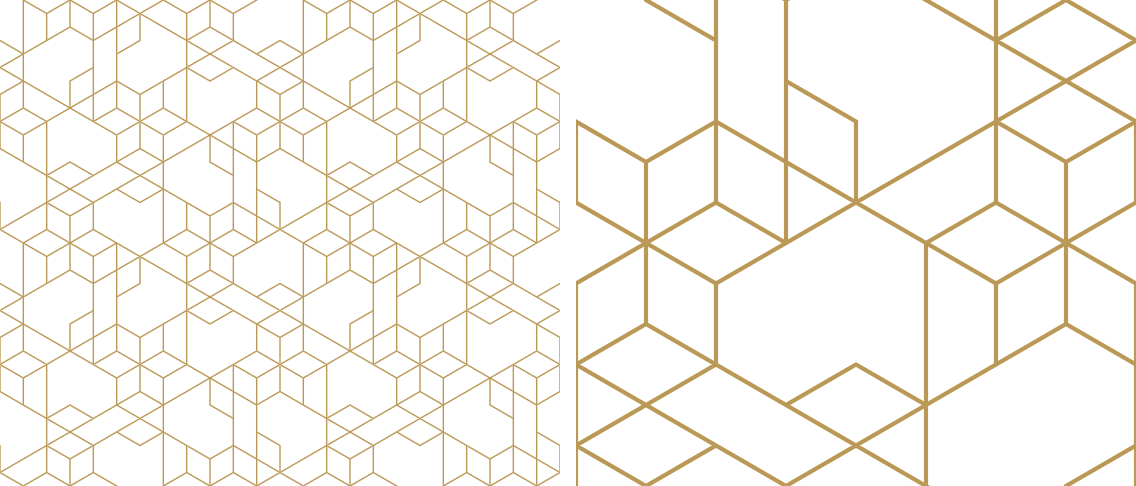
Left, the full canvas; right, a detail of the centre.
This pattern is drawn by a Shadertoy shader. Its source:

```glsl
const vec2 GRID = vec2(0.8660254, 0.5); // triangular lattice step, edge length 1

float segmentDistance(vec2 p, vec2 start, vec2 end) {
    vec2 along = end - start;
    vec2 offset = p - start;
    return length(offset - along * clamp(dot(offset, along) / dot(along, along), 0.0, 1.0));
}

// Strut: lattice start in xy, number of edges in z
float strutDistance(vec2 p, vec3 strut, vec2 direction) {
    vec2 start = strut.xy * GRID;
    return segmentDistance(p, start, start + strut.z * direction);
}

// Six rhombi around a hub
float starDistance(vec2 p) {
    float d = 1e3;
    for (int k = 0; k < 6; k++) {
        float angle = float(k) * 1.0471976;
        vec2 spoke = vec2(sin(angle), cos(angle));
        vec2 next = vec2(sin(angle + 1.0471976), cos(angle + 1.0471976));
        d = min(d, segmentDistance(p, vec2(0.0), spoke));
        d = min(d, segmentDistance(p, spoke, spoke + next));
        d = min(d, segmentDistance(p, next, spoke + next));
    }
    return d;
}

// Struts linking neighbouring stars, y pointing down
float linkDistance(vec2 p) {
    vec3 upright[5] = vec3[5](
        vec3(-4, -8, 4), vec3(-3, -3, 1), vec3(-2, 0, 3), vec3(-1, -9, 3), vec3(1, 3, 3));
    vec3 falling[6] = vec3[6](
        vec3(-4, -4, 1), vec3(-5, -3, 3), vec3(-5, -1, 1),
        vec3(-2, -6, 3), vec3(-5, 3, 2), vec3(-3, 3, 1));
    vec3 rising[6] = vec3[6](
        vec3(-1, -5, 1), vec3(-5, 1, 7), vec3(1, -3, 1),
        vec3(-2, 4, 1), vec3(-4, 4, 1), vec3(1, 3, 1));
    float d = 1e3;
    for (int k = 0; k < 5; k++) d = min(d, strutDistance(p, upright[k], vec2(0.0, 1.0)));
    for (int k = 0; k < 6; k++) {
        d = min(d, strutDistance(p, falling[k], GRID));
        d = min(d, strutDistance(p, rising[k], GRID * vec2(1.0, -1.0)));
    }
    return d;
}

// Two perpendicular glide reflections reduce the plane to one 6 by 9 cell
vec2 foldGlides(vec2 p) {
    p.x -= 10.5;
    float column = floor(p.x / 6.0);
    p.x -= column * 6.0 + 4.5;
    if (mod(column, 2.0) > 0.5) p.y = -p.y;
    float row = floor((p.y + 5.0) / 9.0);
    p.y -= row * 9.0;
    if (mod(row, 2.0) > 0.5) p.x = -3.0 - p.x;
    return p;
}

void mainImage(out vec4 fragColor, in vec2 fragCoord) {
    // Two repeats each way, each 12 by 18 lattice steps
    vec2 uv = fragCoord / iResolution.xy;
    vec2 p = foldGlides(vec2(uv.x, 1.0 - uv.y) * vec2(24.0, 36.0)) * GRID;

    float d = min(starDistance(p), linkDistance(p));
    float pixel = 18.0 / iResolution.y;
    float ink = clamp((0.026 - d) / pixel + 0.5, 0.0, 1.0);
    fragColor = vec4(mix(vec3(1.0), vec3(0.73, 0.595, 0.335), ink), 1.0);
}
```
